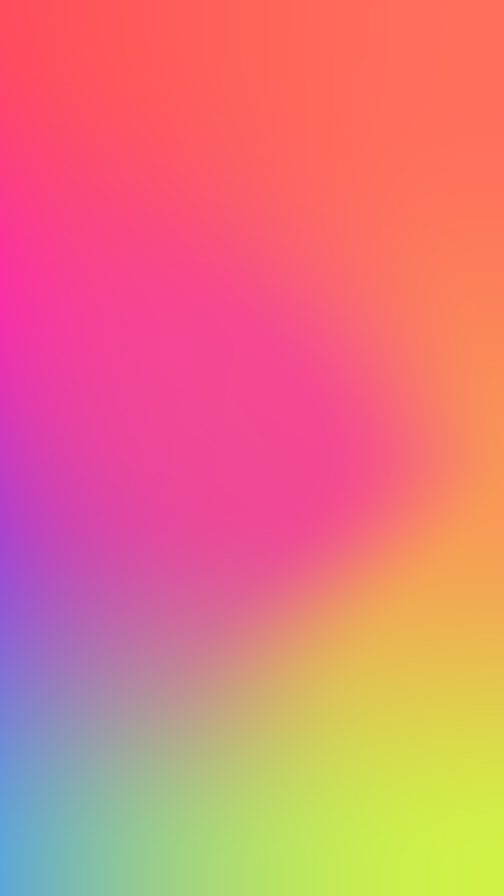
Write a Shadertoy shader that draws this background.

```glsl
// Soft mesh gradient: coral top, pink body, violet left side, blue-to-lime floor.

vec3 rgb(float r, float g, float b) { return vec3(r, g, b) / 255.0; }

// Eased vertical blend between two colours.
vec3 ramp(vec3 upper, vec3 lower, float start, float end, float depth) {
    return mix(upper, lower, smoothstep(start, end, depth));
}

// Left side: coral to magenta to violet.
vec3 coolSide(float depth) {
    vec3 magenta = ramp(rgb(255.0, 76.0, 93.0), rgb(250.0, 46.0, 167.0), 0.0, 0.38, depth);
    return ramp(magenta, rgb(160.0, 68.0, 212.0), 0.30, 0.68, depth);
}

// Right side: coral to amber.
vec3 warmSide(float depth) {
    return ramp(rgb(255.0, 111.0, 92.0), rgb(248.0, 155.0, 86.0), 0.10, 0.62, depth);
}

// Centre: coral to pink.
vec3 pinkBody(float depth) {
    return ramp(rgb(255.0, 86.0, 88.0), rgb(246.0, 74.0, 144.0), 0.05, 0.40, depth);
}

// Bottom: sky blue to lime, changing fastest at the left.
vec3 floorGlow(float x) {
    float lime = 1.0 - (1.0 - x) * (1.0 - x);
    return mix(rgb(93.0, 166.0, 216.0), rgb(208.0, 242.0, 70.0), lime);
}

// Coverage of the warm side beyond the bulging edge of the pink body.
float warmMask(float x, float depth) {
    float edge = 0.47 + 0.37 * smoothstep(0.08, 0.54, depth)
                      - 0.30 * smoothstep(0.50, 0.78, depth);
    float softness = mix(0.50, 0.20, smoothstep(0.0, 0.5, depth));
    return smoothstep(edge - softness, edge + softness, x);
}

// Coverage of the cool side, spreading wider near the floor.
float coolMask(float x, float depth) {
    float falloff = mix(6.0, 3.2, smoothstep(0.40, 0.75, depth));
    return exp(-falloff * x);
}

void mainImage(out vec4 fragColor, in vec2 fragCoord) {
    vec2 uv = fragCoord / iResolution.xy;
    float depth = 1.0 - uv.y;

    vec3 color = mix(pinkBody(depth), coolSide(depth), coolMask(uv.x, depth));
    color = mix(color, warmSide(depth), warmMask(uv.x, depth));
    color = mix(color, floorGlow(uv.x), smoothstep(0.56, 0.97, depth));

    fragColor = vec4(color, 1.0);
}
```
